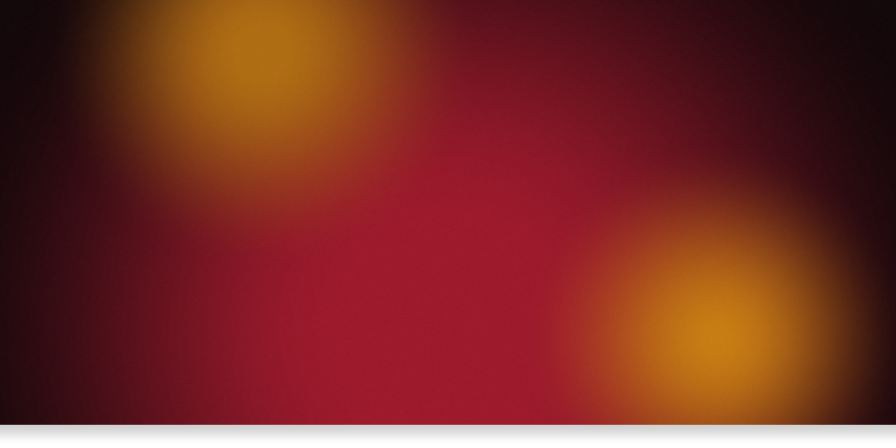
Give the GLSL for this background, as a WebGL 1 fragment shader.

```glsl
precision highp float;
// Dark crimson panel with two soft amber glows, above a white strip with a shadow.

uniform vec2 u_resolution;

// Lengths are in canvas heights, origin at the lower left.
const vec3 DARK = vec3(0.075, 0.030, 0.040);
const vec3 CRIMSON = vec3(0.612, 0.102, 0.172);
const vec3 AMBER_TOP = vec3(0.700, 0.440, 0.075);
const vec3 AMBER_LOW = vec3(0.790, 0.500, 0.075);

const vec2 CRIMSON_CENTER = vec2(1.00, 0.27);
const vec2 TOP_CENTER = vec2(0.585, 0.885);
const vec2 LOW_CENTER = vec2(1.602, 0.245);

const vec2 CRIMSON_RANGE = vec2(0.23, 1.20); // full strength, fully faded
const vec2 TOP_RANGE = vec2(0.03, 0.49);
const vec2 LOW_RANGE = vec2(0.00, 0.44);
const float TOP_STRENGTH = 0.97;
const float LOW_STRENGTH = 0.98;

const float PANEL_BOTTOM = 0.052;
const float SHADOW_DEPTH = 0.045;
const float SHADOW_GRAY = 0.82;
const float GRAIN_CELLS = 256.0;
const float GRAIN_STRENGTH = 0.008;

float glow(vec2 p, vec2 center, vec2 range) {
  return 1.0 - smoothstep(range.x, range.y, distance(p, center));
}

float hash(vec2 cell) {
  return fract(sin(dot(cell, vec2(12.99, 78.23))) * 43758.5);
}

vec3 panelColor(vec2 p) {
  vec3 color = mix(DARK, CRIMSON, glow(p, CRIMSON_CENTER, CRIMSON_RANGE));
  color = mix(color, AMBER_TOP, TOP_STRENGTH * glow(p, TOP_CENTER, TOP_RANGE));
  color = mix(color, AMBER_LOW, LOW_STRENGTH * glow(p, LOW_CENTER, LOW_RANGE));
  float grain = hash(floor(p * GRAIN_CELLS)) - 0.5;
  return color + grain * GRAIN_STRENGTH;
}

vec3 stripColor(float y) {
  float light = smoothstep(0.0, SHADOW_DEPTH, PANEL_BOTTOM - y);
  return vec3(mix(SHADOW_GRAY, 1.0, light));
}

void main() {
  // Keep the layout stretched to a two-by-one canvas.
  vec2 p = gl_FragCoord.xy / u_resolution * vec2(2.0, 1.0);
  float halfPixel = 0.5 / u_resolution.y;

  // Panel over strip, with a smoothed lower edge.
  float panel = smoothstep(-halfPixel, halfPixel, p.y - PANEL_BOTTOM);
  gl_FragColor = vec4(mix(stripColor(p.y), panelColor(p), panel), 1.0);
}
```
